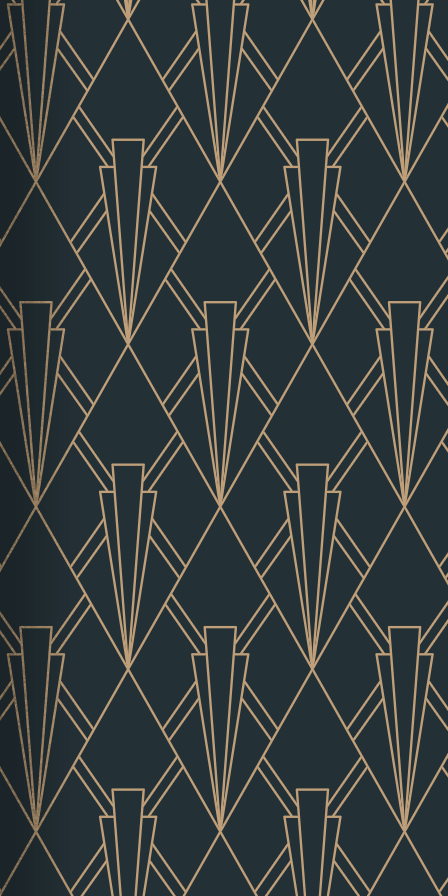
This pattern is drawn by a Shadertoy shader. Its source:

```glsl
// Art deco wallpaper: thin gold fans and struts in a staggered lattice of dark diamonds.

const float CELL = 0.2057;  // half a diamond's width, in canvas widths
const float RISE = 1.763;   // half a diamond's height, in half widths

float segment(vec2 p, vec2 a, vec2 b) {
    vec2 ab = b - a;
    vec2 ap = p - a;
    return length(ap - ab * clamp(dot(ap, ab) / dot(ab, ab), 0.0, 1.0));
}

float hash(vec2 p) {
    vec3 q = fract(vec3(p.xyx) * 0.1031);
    q += dot(q, q.yzx + 33.33);
    return fract((q.x + q.y) * q.z);
}

// Mirrored coordinates inside the enclosing diamond, with its lower tip at zero
vec2 diamondCell(vec2 p) {
    vec2 q = vec2(p.x, p.y / RISE - 1.0);
    vec2 a = mod(q + 1.0, 2.0) - 1.0;
    if (abs(a.x) + abs(a.y) > 1.0) a = mod(q, 2.0) - 1.0;
    return vec2(abs(a.x), (a.y + 1.0) * RISE);
}

float fan(vec2 p) {
    vec2 top = vec2(0.169, 2.219);
    vec2 shoulder = vec2(0.304, 1.924);
    float d = min(segment(p, vec2(0.0), top), segment(p, vec2(0.0), shoulder));
    d = min(d, segment(p, vec2(0.0, top.y), top));
    return min(d, segment(p, vec2(top.x * shoulder.y / top.y, shoulder.y), shoulder));
}

// Paired lines that join the fan to the diamond's sides
float struts(vec2 p) {
    float upper = min(segment(p, vec2(0.156, 2.034), vec2(0.536, 2.581)),
                      segment(p, vec2(0.219, 1.924), vec2(0.599, 2.471)));
    float lower = min(segment(p, vec2(0.258, 1.637), vec2(0.627, 1.105)),
                      segment(p, vec2(0.229, 1.451), vec2(0.559, 0.986)));
    return min(upper, lower);
}

void mainImage(out vec4 fragColor, in vec2 fragCoord) {
    vec2 uv = fragCoord / iResolution.x;
    vec2 p = diamondCell((uv - vec2(0.4917, 0.869)) / CELL);

    // Line work
    float side = abs(p.x + abs(p.y / RISE - 1.0) - 1.0) * RISE / length(vec2(1.0, RISE));
    float d = min(side, min(fan(p), struts(p)));
    float pixel = 1.0 / (iResolution.x * CELL);
    float line = clamp((0.0128 - d) / pixel + 0.5, 0.0, 1.0);

    // Gold is slightly worn towards the shaded left border
    float nearLeft = 1.0 - smoothstep(0.02, 0.22, uv.x);
    float wear = 1.0 - 0.22 * nearLeft * hash(floor(uv * 256.0));
    vec3 color = mix(vec3(0.138, 0.188, 0.208), vec3(0.75, 0.625, 0.475) * wear, line);

    // Soft shadow along the left border
    color *= mix(0.76, 1.0, smoothstep(0.0, 0.2, uv.x));
    fragColor = vec4(color, 1.0);
}
```
